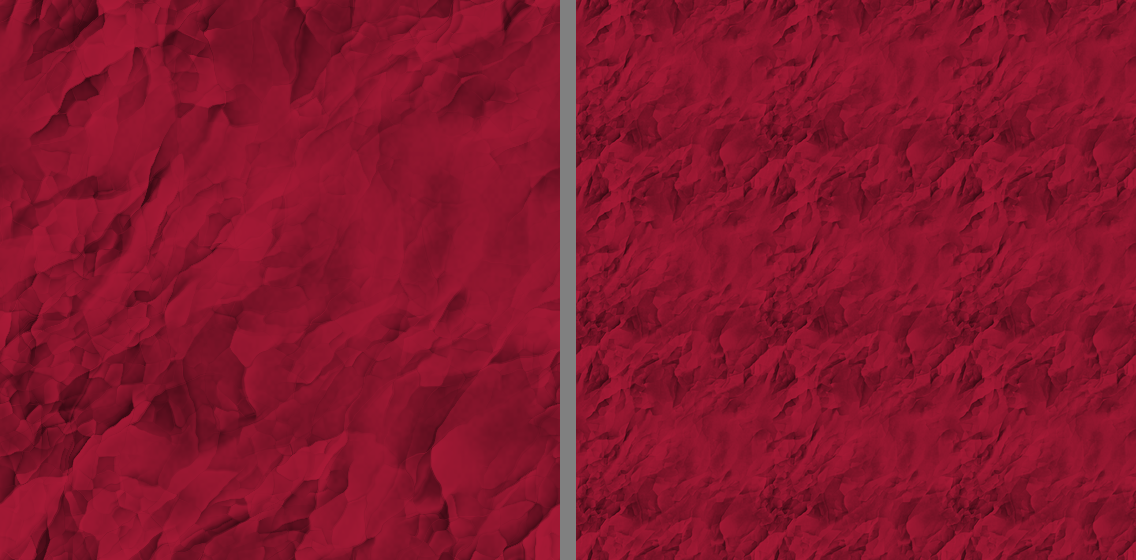
Left, the tile; right, the same tile 3 across and 3 down.
A Shadertoy shader for this texture:

```glsl
// Crumpled crimson paper that tiles: several layers of sheared, warped Voronoi
// facets act as folds, each lit on one side and shaded on the other,
// over soft cloudy dents and a faint paper grain.

const float TAU = 6.2831853;
const vec2 LIGHT_DIR = vec2(-0.8, 0.6);
const vec3 CRIMSON = vec3(0.537, 0.081, 0.173);

vec2 hash2(vec2 p) {
    vec3 h = fract(p.xyx * vec3(0.1031, 0.1030, 0.0973));
    h += dot(h, h.yzx + 33.33);
    return fract((h.xx + h.yz) * h.zy);
}

// Random pair of a lattice cell, repeating after the given number of cells
vec2 cellHash(vec2 cell, vec2 cells) {
    return hash2(mod(cell, cells) + 7.0 * cells.yx + 3.0);
}

// Smooth value noise that wraps over the canvas
float noise(vec2 uv, vec2 cells) {
    vec2 p = uv * cells, i = floor(p), f = p - i;
    f = f * f * f * (f * (6.0 * f - 15.0) + 10.0);
    float a = cellHash(i, cells).x;
    float b = cellHash(i + vec2(1, 0), cells).x;
    float c = cellHash(i + vec2(0, 1), cells).x;
    float d = cellHash(i + vec2(1, 1), cells).x;
    return mix(mix(a, b, f.x), mix(c, d, f.x), f.y);
}

vec2 cellPoint(vec2 cell, vec2 cells) {
    return 0.1 + 0.8 * cellHash(cell, cells);
}

// Signed light from folds along Voronoi borders; whole-number shear keeps the tiling
float folds(vec2 uv, vec2 cells, vec2 shear, float reach) {
    mat2 toCells = mat2(cells.x, -shear.y * cells.y, -shear.x * cells.x, cells.y);
    vec2 p = toCells * uv, home = floor(p);
    vec2 nearCell = home, nearOffset = vec2(8.0), nearJitter = vec2(0.0);

    // Facet that holds this point
    for (int y = -1; y <= 1; y++)
    for (int x = -1; x <= 1; x++) {
        vec2 cell = home + vec2(x, y);
        vec2 jitter = cellPoint(cell, cells);
        vec2 offset = cell + jitter - p;
        if (dot(offset, offset) < dot(nearOffset, nearOffset)) {
            nearCell = cell;
            nearOffset = offset;
            nearJitter = jitter;
        }
    }

    // Shading that fades away from each border of the facet
    float light = 0.0, crease = 0.0, border = 1.0;
    for (int y = -2; y <= 2; y++)
    for (int x = -2; x <= 2; x++) {
        if (x == 0 && y == 0) continue;
        vec2 cell = nearCell + vec2(x, y);
        vec2 jitter = cellPoint(cell, cells);
        vec2 offset = cell + jitter - p;
        vec2 across = normalize(offset - nearOffset);
        vec2 normal = across * toCells;
        float stretch = length(normal);
        float dist = max(dot(0.5 * (offset + nearOffset), across) / stretch, 0.0);
        vec2 pair = fract(3.7 * (jitter + nearJitter));
        float strength = 2.0 * pair.x - 1.0;
        strength *= abs(strength);
        float softness = reach * mix(0.06, 0.8, pair.y * pair.y);
        light += strength * dot(normal / stretch, LIGHT_DIR)
               * smoothstep(0.0, softness, dist) * exp(-dist / reach);
        crease += abs(strength) * (1.0 - pair.y) * exp(-dist * dist / 0.000004);
        border = min(border, dist);
    }
    return light * smoothstep(0.0, 0.0015, border) - 0.5 * crease;
}

void mainImage(out vec4 fragColor, in vec2 fragCoord) {
    vec2 uv = fragCoord / iResolution.xy;

    // Bend the sheet so that creases wander
    vec2 bend = vec2(noise(uv, vec2(5)), noise(uv, vec2(6))) - 0.5;
    vec2 ripple = vec2(noise(uv, vec2(23)), noise(uv, vec2(25))) - 0.5;
    vec2 tremor = vec2(noise(uv, vec2(61)), noise(uv, vec2(67))) - 0.5;
    vec2 sheet = uv + 0.06 * bend + 0.012 * ripple + 0.005 * tremor;

    // Soft dents, lighter above the middle and darker near the bottom
    vec2 slanted = vec2(sheet.x, sheet.y - sheet.x);
    float light = 0.28 * sin(TAU * (uv.y - 0.35));
    light += 1.3 * (noise(slanted, vec2(5, 6)) - 0.5);
    light += 1.3 * (noise(sheet, vec2(9, 12)) - 0.5);
    light += 1.0 * (noise(slanted, vec2(19, 15)) - 0.5);

    // Folds from large to small, calmer right of the middle
    vec2 calm = 0.5 + 0.5 * cos(TAU * (uv - vec2(0.68, 0.6)));
    float crumple = 1.2 - 0.75 * calm.x * calm.y;
    float big = smoothstep(0.1, 0.7, noise(sheet, vec2(8, 7)));
    float medium = smoothstep(0.1, 0.7, noise(sheet, vec2(9, 11)));
    float small = smoothstep(0.15, 0.75, noise(sheet, vec2(12, 13)));
    light += 2.0 * crumple * big * folds(sheet, vec2(6, 5), vec2(0, 1), 0.036);
    light += 2.3 * crumple * medium * folds(sheet, vec2(10, 9), vec2(1, 0), 0.022);
    light += 2.4 * crumple * small * folds(sheet, vec2(16, 13), vec2(0, 1), 0.013);
    light += 1.8 * crumple * medium * folds(sheet, vec2(27, 30), vec2(0), 0.009);

    // Fine paper grain
    light += 0.4 * (noise(uv, vec2(150, 120)) - 0.5);

    // Highlights level off while shadows run deep
    light /= 1.0 + 0.4 * max(light, 0.0);
    fragColor = vec4(CRIMSON * max(1.0 + 0.145 * light, 0.45), 1.0);
}
```
